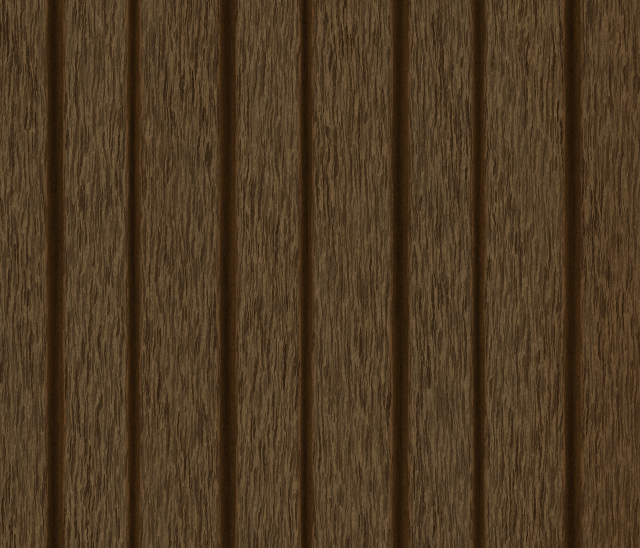
Give the GLSL for this texture, as a WebGL 2 fragment shader.

```glsl
#version 300 es
precision highp float;

#define PERIOD 0.2695        // one wide plus one narrow slat
#define FIRST 0.0865         // centre of the first wide groove
#define SPLIT 0.1225         // wide groove to narrow groove
#define WIDE_HALF 0.0125
#define NARROW_HALF 0.0090
#define PORE_DEPTH 0.95
#define FIBRE_DEPTH 0.22
#define OAK vec3(0.408, 0.325, 0.213)
#define RUST vec3(0.340, 0.215, 0.105)
#define PORE vec3(0.165, 0.105, 0.050)
#define GROOVE vec3(0.225, 0.145, 0.060)
#define SHADOW vec3(0.150, 0.092, 0.033)

uniform vec2 u_resolution;
out vec4 fragColor;

vec3 hash3(vec2 p) {
    vec3 q = fract(p.xyx * vec3(0.1031, 0.1030, 0.0973));
    q += dot(q, q.yxz + 33.33);
    return fract((q.xxy + q.yzz) * q.zyx);
}

// Distance to the nearest scattered point, in stretched cells
float cellular(vec2 p, vec2 cell) {
    vec2 g = p / cell, id = floor(g);
    float nearest = 2.0;
    for (int j = -1; j <= 1; j++)
    for (int i = -1; i <= 1; i++) {
        vec2 c = id + vec2(i, j);
        nearest = min(nearest, length(c + hash3(c).xy - g));
    }
    return nearest;
}

// Tapered, slightly leaning pores, one per cell
float pores(vec2 p, vec2 cell, float halfWidth, float aa) {
    vec2 id = floor(p / cell);
    float ink = 0.0;
    for (int j = -1; j <= 1; j++)
    for (int i = -1; i <= 1; i++) {
        vec2 c = id + vec2(i, j);
        vec3 r = hash3(c), s = hash3(c + 57.0);
        vec2 d = p - (c + r.xy) * cell;
        d.x += (s.x - 0.5) * 0.05 * d.y;
        float along = d.y / (cell.y * mix(0.25, 0.85, r.z));
        float w = halfWidth * mix(0.6, 1.3, s.y) * (1.0 - pow(along, 4.0));
        float line = 1.0 - smoothstep(w - aa, w + aa, abs(d.x));
        ink = max(ink, line * step(abs(along), 1.0) * mix(0.35, 1.0, s.z));
    }
    return ink;
}

// Slow drift of tone, about -1 to 1
float drift(vec2 p) {
    return 0.4 * sin(p.x * 31.0 + 2.0 * sin(p.y * 7.0))
         + 0.35 * sin(p.y * 17.0 + p.x * 47.0)
         + 0.25 * sin(p.x * 130.0 + 3.0 * sin(p.y * 5.0 + 1.0));
}

void main() {
    vec2 p = gl_FragCoord.xy / u_resolution.x;
    float aa = 0.5 / u_resolution.x;

    // Alternating grooves and the slat between them
    float u = (p.x - FIRST) / PERIOD;
    float f = fract(u) * PERIOD;
    float slat = 2.0 * floor(u) + step(SPLIT, f);
    float dWide = f - PERIOD * step(0.5 * PERIOD, f);
    float dNarrow = f - SPLIT;
    bool isWide = abs(dWide) < abs(dNarrow);
    float d = isWide ? dWide : dNarrow;
    float halfGroove = isWide ? WIDE_HALF : NARROW_HALF;
    vec3 slatRnd = hash3(vec2(slat + 20.0, 7.0));

    // Wavy grain, different on every slat
    vec2 g = p + vec2(1.0, 2.0) + vec2(0.0, 3.7 * (slat + 3.0));
    g.x += (slatRnd.x - 0.5) * 0.06 * p.y;
    g.x += 0.0013 * sin(g.y * 38.0 + p.x * 80.0)
         + 0.0006 * sin(g.y * 115.0 + p.x * 190.0)
         + 0.0003 * sin(g.y * 410.0 + p.x * 330.0);
    float tone = drift(g);
    float fibre = cellular(g, vec2(0.0050, 0.045));
    float speck = cellular(g, vec2(0.0036, 0.0065));
    float grit = hash3(floor(p * 512.0) + 11.0).x - 0.5;

    // Slat surface, warmer toward the right
    float warmth = 0.12 * slatRnd.y + 0.08 * tone
                 + 0.36 * smoothstep(0.76, 1.0, p.x) * (1.15 - 0.6 * p.y);
    vec3 color = mix(OAK, RUST, clamp(warmth, 0.0, 0.7));
    color *= 1.0 + 0.04 * (slatRnd.z - 0.5) + 0.03 * tone;
    color *= 1.0 - FIBRE_DEPTH * (fibre - 0.25) - 0.22 * (speck - 0.4);
    color *= 1.0 + 0.10 * grit;

    // Long, medium and hair-fine pores with broken edges
    float ink = pores(g, vec2(0.0100, 0.058), 0.0015, aa);
    ink = max(ink, 0.95 * pores(g + 4.3, vec2(0.0080, 0.036), 0.0013, aa));
    ink = max(ink, 0.75 * pores(g + 9.1, vec2(0.0060, 0.020), 0.0010, aa));
    ink *= 1.0 - 0.5 * smoothstep(0.45, 0.8, speck);
    color = mix(color, PORE, PORE_DEPTH * ink * (0.9 + 0.15 * tone));

    // Thin worn rust rim, then the shaded groove
    float ragged = 0.002 * (fibre - 0.45) + 0.0015 * (speck - 0.4)
                 + 0.0005 * sin(p.y * 23.0 + slat);
    float edge = abs(d) - halfGroove + ragged;
    float rim = exp(-pow((edge - 0.0015) / 0.0025, 2.0));
    color = mix(color, RUST * (1.0 - 0.4 * ink), 0.6 * rim);
    float across = d / halfGroove + 0.15;
    vec3 bed = mix(SHADOW, GROOVE, smoothstep(0.1, 0.85, abs(across)));
    bed *= 1.0 + 0.08 * sin(p.y * 9.0 + slat * 2.0) - 0.25 * (speck - 0.4)
         - 0.2 * (fibre - 0.4) + 0.10 * grit;
    color = mix(bed, color, smoothstep(-0.0010 - aa, 0.0006 + aa, edge));

    fragColor = vec4(color, 1.0);
}
```
